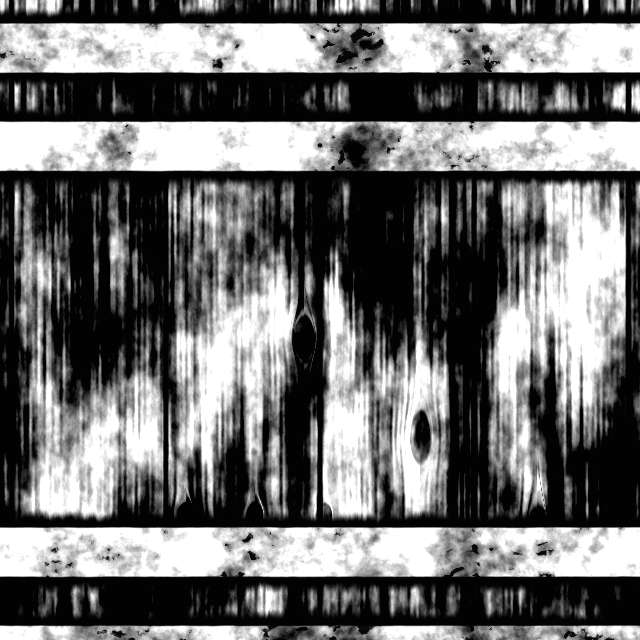
A WebGL 1 fragment shader for this texture map:

```glsl
precision highp float;
// Weathered vertical planks crossed by two pairs of worn pale metal straps.
// Plank grain is stretched noise bent around knots; straps are fractal noise
// with stains and pits. Everything is a high contrast grey mask.

#define PLANK_WIDTH 0.241
#define GAP_HALF 0.0045
#define PAIR_PERIOD 0.7877
#define PAIR_CENTRE 0.0605
#define STRAP_OFFSET 0.0768
#define STRAP_HALF 0.0384
#define SHADOW_WIDTH 0.026
#define WOOD_LEVEL 0.33
#define STRAP_LEVEL 0.95
#define PATCH_GAIN 2.3
#define GRAIN_GAIN 1.6

uniform vec2 u_resolution;

float hash(vec2 p) {
  return fract(sin(dot(p, vec2(127.1, 311.7))) * 43758.55);
}

float noise(vec2 p) {
  vec2 i = floor(p), f = fract(p);
  f = f * f * (3.0 - 2.0 * f);
  return mix(mix(hash(i), hash(i + vec2(1.0, 0.0)), f.x),
             mix(hash(i + vec2(0.0, 1.0)), hash(i + 1.0), f.x), f.y);
}

// Fractal noise centred on zero
float fbm(vec2 p) {
  float sum = 0.0, amp = 0.5;
  for (int i = 0; i < 5; i++) {
    sum += amp * (noise(p) - 0.5);
    p = mat2(1.6, 1.2, -1.2, 1.6) * p + 17.3;
    amp *= 0.58;
  }
  return sum;
}

// Flat-topped soft spot
float spot(vec2 p, vec2 centre, vec2 radius) {
  vec2 q = (p - centre) / radius;
  q *= q;
  return exp(-dot(q, q));
}

// Bends the grain coordinate around a knot; negative z marks its core
vec3 bendGrain(vec3 grain, vec2 centre, vec2 radius) {
  vec2 q = (grain.xy - centre) / radius;
  float s = q.x * q.x - exp(-q.y * q.y);
  float side = q.x < 0.0 ? -1.0 : 1.0;
  float bent = centre.x + side * radius.x * sqrt(abs(s));
  float reach = exp(-dot(q, q) * 0.06);
  return vec3(mix(grain.x, bent, reach), grain.y, min(grain.z, s + q.y * q.y * 0.4));
}

// Broad worn and blackened areas of the planks
float woodTone(vec2 p) {
  p += 0.09 * vec2(0.5, 1.0) * vec2(fbm(p * 9.0), fbm(p * 7.0 + 31.0));
  float tone = 0.38 * spot(p, vec2(0.37, 0.58), vec2(0.075, 0.24));
  tone += 0.30 * spot(p, vec2(0.525, 0.45), vec2(0.028, 0.5));
  tone += 0.38 * spot(p, vec2(0.94, 0.53), vec2(0.06, 0.18));
  tone += 0.35 * spot(p, vec2(0.80, 0.42), vec2(0.04, 0.16));
  tone += 0.38 * spot(p, vec2(0.12, 0.27), vec2(0.10, 0.13));
  tone -= 0.60 * spot(p, vec2(0.18, 0.62), vec2(0.12, 0.18));
  tone -= 0.95 * spot(p, vec2(0.65, 0.65), vec2(0.10, 0.25));
  tone -= 0.60 * spot(p, vec2(0.725, 0.32), vec2(0.04, 0.25));
  return tone - 0.40 * spot(p, vec2(0.465, 0.4), vec2(0.03, 0.6));
}

float woodShade(vec2 p, float px) {
  // Large knots step down the boards, small ones sit along the lower edge
  vec3 grain = vec3(p, 9.0);
  for (int i = 0; i < 3; i++) {
    float k = float(i);
    grain = bendGrain(grain, vec2(0.475 + 0.182 * k, 0.473 - 0.157 * k), vec2(0.018, 0.036 + 0.01 * k));
    grain = bendGrain(grain, vec2(0.29 + 0.108 * k, 0.195), vec2(0.014, 0.022));
  }
  float streak = noise(vec2(grain.x * 230.0, p.y * 9.0)) - 0.5;
  streak += 0.8 * (noise(vec2(grain.x * 85.0, p.y * 4.0 + 8.0)) - 0.5);
  streak += 0.7 * (noise(vec2(grain.x * 26.0, p.y * 1.5 + 3.0)) - 0.5);
  float patches = fbm(p * vec2(9.0, 6.0) + 4.0);
  float flakes = fbm(p * vec2(75.0, 45.0));
  float tone = woodTone(p);
  float grainGain = GRAIN_GAIN * mix(0.62, 0.3, smoothstep(0.1, 0.4, tone));
  float shade = WOOD_LEVEL + tone + PATCH_GAIN * patches + grainGain * streak + 0.9 * flakes;
  shade -= 0.12 * smoothstep(0.27, 0.29, abs(p.y - 0.454));
  shade -= 0.7 * (1.0 - smoothstep(-0.3, 0.1, grain.z));

  // Black joints between boards
  float x = (p.x - 0.5) / PLANK_WIDTH;
  float joint = abs(x - floor(x + 0.5)) * PLANK_WIDTH + 0.003 * fbm(p * vec2(40.0, 25.0));
  return clamp(shade, 0.0, 1.0) * smoothstep(GAP_HALF - px, GAP_HALF + px, joint);
}

float strapShade(vec2 p) {
  vec2 run = (p.xx - vec2(0.575, 0.74)) / 0.033;
  float stain = exp(-run.x * run.x) + exp(-run.y * run.y);
  float wear = PATCH_GAIN * fbm(p * vec2(11.0, 13.0) + 52.0) + 0.9 * fbm(p * 70.0 + 9.0) - 0.36 * stain;
  float pitNoise = noise(p * vec2(65.0, 105.0) + fbm(p * 30.0) * 3.0);
  float pit = smoothstep(0.66, 0.74, pitNoise) * (1.0 - smoothstep(-0.42, -0.22, wear));
  return clamp(STRAP_LEVEL + wear, 0.0, 1.0) * (1.0 - 0.95 * pit);
}

void main() {
  vec2 p = gl_FragCoord.xy / u_resolution;
  float px = 1.0 / u_resolution.y;
  // Fold the height so both straps of each pair share one distance
  float fold = abs(mod(p.y - PAIR_CENTRE + 0.5 * PAIR_PERIOD, PAIR_PERIOD) - 0.5 * PAIR_PERIOD);
  float edge = abs(fold - STRAP_OFFSET) - STRAP_HALF + 0.0015 * fbm(p * 45.0);
  // Ragged contact shadow beside the straps
  float ragged = edge + 0.016 * fbm(p * vec2(90.0, 20.0));
  float wood = woodShade(p, px) * smoothstep(0.4 * SHADOW_WIDTH, SHADOW_WIDTH, ragged);
  float shade = mix(strapShade(p), wood, smoothstep(-px, px, edge));
  gl_FragColor = vec4(vec3(0.008 + 0.992 * shade), 1.0);
}
```
